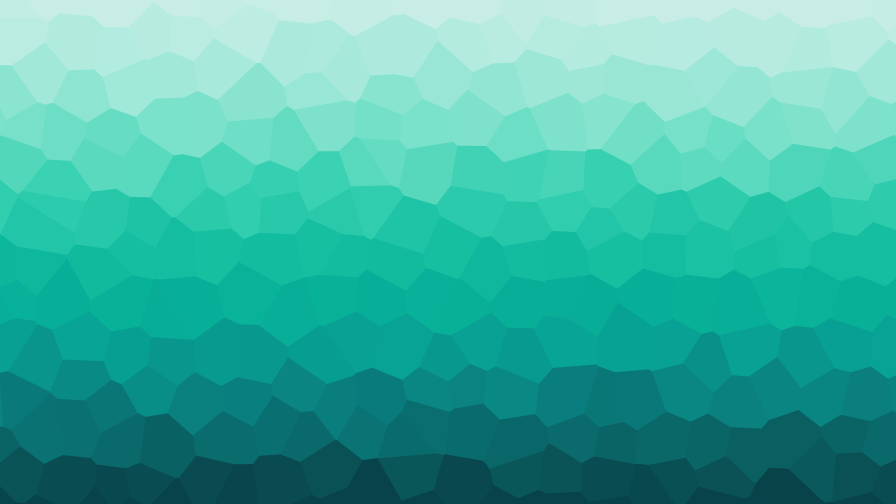
A Shadertoy shader for this background:

```glsl
// Low-poly mosaic: irregular Voronoi cells fading from pale mint to deep teal.
// Seeds sit on a staggered, jittered lattice; each cell takes one flat colour
// from a vertical ramp read at its seed, and borders are blended over a pixel.

const float ROWS = 11.4;         // cells per canvas height
const float JITTER = 0.78;       // seed displacement, in cells
const float TONE_SPREAD = 0.035; // random shift along the ramp per cell
const float TILT = 0.012;        // ramp change from left to right, at both ends

// Ramp colours from bottom to top, with their heights
const int STOPS = 10;
const vec3 RAMP[STOPS] = vec3[STOPS](
    vec3(0.03, 0.26, 0.29), vec3(0.04, 0.34, 0.35),
    vec3(0.04, 0.49, 0.49), vec3(0.03, 0.63, 0.58),
    vec3(0.03, 0.70, 0.60), vec3(0.09, 0.75, 0.63),
    vec3(0.20, 0.81, 0.69), vec3(0.42, 0.87, 0.77),
    vec3(0.69, 0.92, 0.87), vec3(0.78, 0.93, 0.90));
const float HEIGHT[STOPS] = float[STOPS](
    0.0, 0.075, 0.205, 0.315, 0.42, 0.515, 0.615, 0.72, 0.89, 1.0);

vec3 hash3(vec2 cell) {
    vec3 q = fract(cell.xyx * vec3(0.1031, 0.1030, 0.0973));
    q += dot(q, q.yxz + 33.33);
    return fract((q.xxy + q.yzz) * q.zyx);
}

vec3 rampColor(float height) {
    vec3 color = RAMP[0];
    for (int i = 1; i < STOPS; i++) {
        float t = (height - HEIGHT[i - 1]) / (HEIGHT[i] - HEIGHT[i - 1]);
        color = mix(color, RAMP[i], clamp(t, 0.0, 1.0));
    }
    return color;
}

// Seed: xy is its place in cell units, z its random tone
vec3 seedAt(float column, float row) {
    vec3 random = hash3(vec2(column, row) + 57.0);
    float stagger = 0.5 * mod(row, 2.0);
    vec2 place = vec2(column + stagger, row) + 0.5 + JITTER * (random.xy - 0.5);
    return vec3(place, random.z - 0.5);
}

vec3 cellColor(vec3 seed, float aspect) {
    vec2 place = seed.xy / ROWS;
    float tilt = TILT * (place.x / aspect - 0.5) * (2.0 * place.y - 1.0);
    return rampColor(place.y + TONE_SPREAD * seed.z + tilt);
}

void mainImage(out vec4 fragColor, in vec2 fragCoord) {
    float aspect = iResolution.x / iResolution.y;
    float pixel = ROWS / iResolution.y;
    vec2 p = fragCoord * pixel;

    // Find the two closest seeds
    vec3 nearest = vec3(0.0), second = vec3(0.0);
    float d1 = 1e3, d2 = 1e3;
    for (int j = -2; j <= 2; j++) {
        float row = floor(p.y) + float(j);
        float column = floor(p.x - 0.5 * mod(row, 2.0));
        for (int i = -2; i <= 2; i++) {
            vec3 seed = seedAt(column + float(i), row);
            vec2 toSeed = seed.xy - p;
            float d = dot(toSeed, toSeed);
            if (d < d1) {
                d2 = d1;
                second = nearest;
                d1 = d;
                nearest = seed;
            } else if (d < d2) {
                d2 = d;
                second = seed;
            }
        }
    }

    // Distance to the shared border drives the edge blend
    float border = (d2 - d1) / (2.0 * max(distance(nearest.xy, second.xy), 1e-3));
    float cover = clamp(0.5 + border / pixel, 0.5, 1.0);
    vec3 color = mix(cellColor(second, aspect), cellColor(nearest, aspect), cover);
    fragColor = vec4(color, 1.0);
}
```
